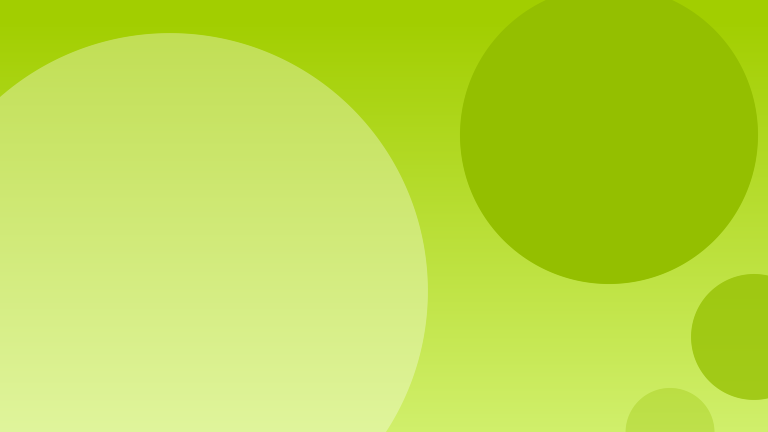
This background is drawn by a WebGL 2 fragment shader. Its source:

```glsl
#version 300 es
precision highp float;
// Draws a lime backdrop with four large translucent discs.
// A vertical gradient forms the base; each disc is a smooth-edged
// distance function blended over it, in units of the canvas height.

uniform vec2 u_resolution;
out vec4 fragColor;

// Coverage of a disc, softened across about one pixel.
float disc(vec2 p, vec2 center, float radius) {
    float edge = 0.6 / u_resolution.y;
    return 1.0 - smoothstep(-edge, edge, length(p - center) - radius);
}

void main() {
    vec2 p = gl_FragCoord.xy / u_resolution.y;
    // Keep horizontal placement tied to a 16:9 layout.
    p.x *= (16.0 / 9.0) * u_resolution.y / u_resolution.x;

    // Base gradient: flat at the very top, paler towards the bottom.
    vec3 lime = vec3(0.635, 0.808, 0.0);
    vec3 paleLime = vec3(0.816, 0.937, 0.42);
    float fade = clamp((0.95 - p.y) / 0.95, 0.0, 1.0);
    vec3 color = mix(lime, paleLime, fade);

    // Large white veil on the left.
    color = mix(color, vec3(1.0), 0.325 * disc(p, vec2(0.3935, 0.3264), 0.597));

    // Olive discs on the right, from opaque to faint.
    vec3 olive = vec3(0.58, 0.75, 0.0);
    color = mix(color, olive, disc(p, vec2(1.4097, 0.6875), 0.345));
    color = mix(color, olive, 0.75 * disc(p, vec2(1.7454, 0.22), 0.1458));
    color = mix(color, olive, 0.3 * disc(p, vec2(1.551, -0.001), 0.103));

    fragColor = vec4(color, 1.0);
}
```
